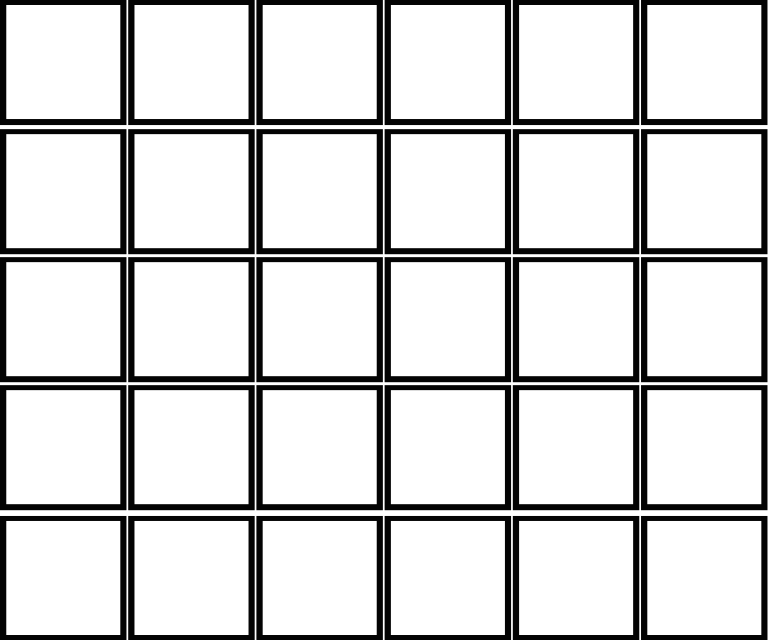
Reproduce this pattern procedurally as a Shadertoy shader.

```glsl
#define GRID vec2(6.0, 5.0)
#define FRAME_SIZE vec2(0.988, 0.977)
#define OPENING_START vec2(0.049, 0.039)
#define OPENING_SIZE vec2(0.891, 0.891)
#define COLUMN_DRIFT 0.0016
#define ROW_OFFSET 0.009
#define LAST_ROW_DROP 0.022
#define INK vec3(0.01)
#define PAPER vec3(1.0)

// Share of a pixel that lies inside an axis-aligned box
float boxCoverage(vec2 p, vec2 start, vec2 size, vec2 pixel) {
    vec2 low = max(p - 0.5 * pixel, start);
    vec2 high = min(p + 0.5 * pixel, start + size);
    vec2 overlap = clamp((high - low) / pixel, 0.0, 1.0);
    return overlap.x * overlap.y;
}

// Small registration shift of each frame within its cell
vec2 cellShift(vec2 cell) {
    float lastRow = step(GRID.y - 1.5, cell.y);
    return vec2(COLUMN_DRIFT * cell.x,
                ROW_OFFSET * min(cell.y, 1.0) + LAST_ROW_DROP * lastRow);
}

void mainImage(out vec4 fragColor, in vec2 fragCoord) {
    // Cell units, with rows counted from the top
    vec2 uv = fragCoord / iResolution.xy;
    vec2 p = vec2(uv.x, 1.0 - uv.y) * GRID;
    vec2 pixel = GRID / iResolution.xy;

    vec2 cell = clamp(floor(p), vec2(0.0), GRID - 1.0);
    vec2 local = p - cell - cellShift(cell);

    // Dark frame with a square opening
    float frame = boxCoverage(local, vec2(0.0), FRAME_SIZE, pixel);
    float opening = boxCoverage(local, OPENING_START, OPENING_SIZE, pixel);

    fragColor = vec4(mix(PAPER, INK, frame - opening), 1.0);
}
```
